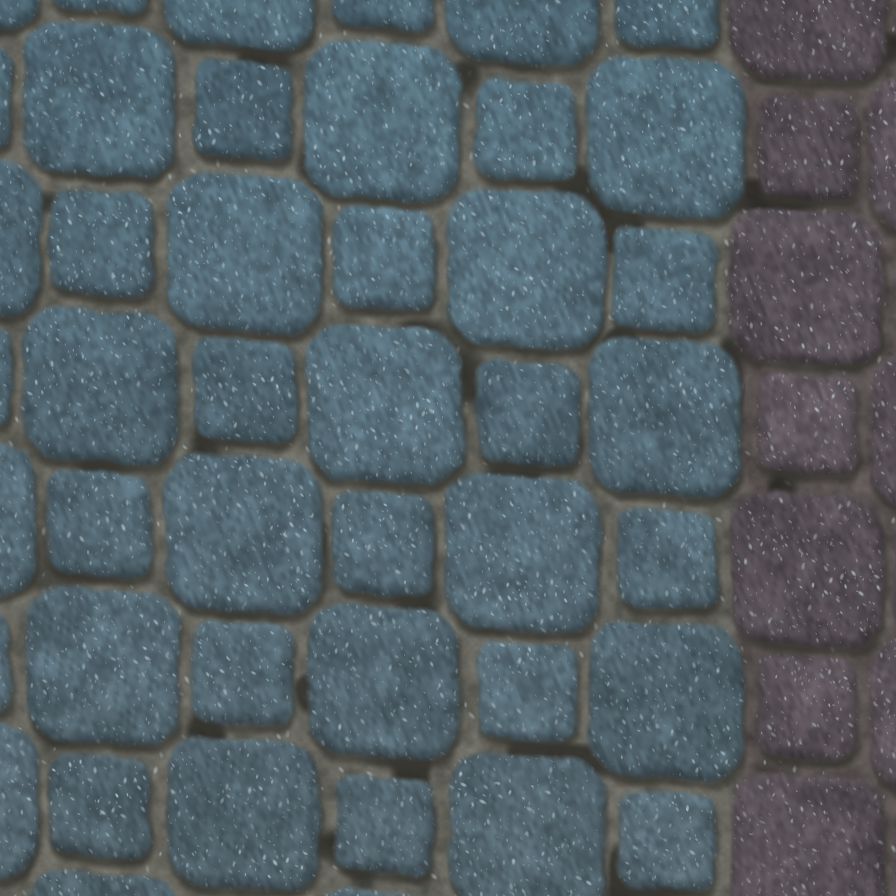
Write a three.js fragment shader that draws this texture.

```glsl
varying vec2 vUv;

const float PITCH = 0.1576;
const vec2 FIRST_STONE = vec2(0.113, 0.887);
const float ROW_SLOPE = 0.062;
const float PURPLE_COLUMN = 4.5;

const vec3 BLUE_TOP = vec3(0.315, 0.415, 0.465);
const vec3 BLUE_BOTTOM = vec3(0.325, 0.395, 0.430);
const vec3 PURPLE = vec3(0.345, 0.315, 0.340);
const vec3 GROUT = vec3(0.405, 0.405, 0.375);
const vec3 GROUT_PURPLE = vec3(0.350, 0.325, 0.320);
const vec3 SHADOW = vec3(0.220, 0.215, 0.190);
const vec3 GLINT = vec3(0.730, 0.790, 0.820);

float hash(vec2 p) {
  return fract(sin(dot(p, vec2(127.1, 311.7))) * 43758.5453);
}

vec2 hash2(vec2 p) {
  return vec2(hash(p), hash(p + 19.7));
}

float noise(vec2 p) {
  vec2 i = floor(p), f = fract(p);
  f = f * f * (3.0 - 2.0 * f);
  return mix(mix(hash(i), hash(i + vec2(1.0, 0.0)), f.x),
             mix(hash(i + vec2(0.0, 1.0)), hash(i + 1.0), f.x), f.y);
}

float fbm(vec2 p) {
  float sum = 0.0, amp = 0.5;
  for (int i = 0; i < 4; i++) {
    sum += amp * noise(p);
    p = p * 2.03 + 7.1;
    amp *= 0.5;
  }
  return sum / 0.9375;
}

vec2 rotate(vec2 p, float angle) {
  float c = cos(angle), s = sin(angle);
  return vec2(c * p.x - s * p.y, s * p.x + c * p.y);
}

float smoothMax(float a, float b, float k) {
  float h = max(k - abs(a - b), 0.0) / k;
  return max(a, b) + 0.25 * h * h * k;
}

// Square with chamfered, softened corners
float stoneDistance(vec2 p, float halfSize, float diagonal) {
  vec2 q = abs(p);
  float box = smoothMax(q.x, q.y, 0.06) - halfSize;
  return smoothMax(box, (q.x + q.y - diagonal) * 0.7071, 0.07);
}

// Nearest stone: distance in x, grid index in yz
vec3 paving(vec2 g) {
  vec3 nearest = vec3(9.0, 0.0, 0.0);
  for (int y = -1; y <= 1; y++) {
    for (int x = -1; x <= 1; x++) {
      vec2 id = floor(g + 0.5) + vec2(float(x), float(y));
      float isSmall = mod(id.x + id.y, 2.0);
      vec2 jitter = (hash2(id + 3.0) - 0.5) * 0.045;
      float grow = (hash(id + 8.0) - 0.5) * 0.025;
      float d = stoneDistance(g - id - jitter, mix(0.545, 0.355, isSmall) + grow,
                              mix(0.935, 0.655, isSmall) + grow);
      if (d < nearest.x) nearest = vec3(d, id);
    }
  }
  return nearest;
}

// Elongated mineral flecks, one candidate per cell
float flecks(vec2 p, float scale, float density) {
  vec2 q = rotate(p, -0.35) * scale;
  vec2 id = floor(q);
  vec2 f = fract(q) - 0.5 - (hash2(id) - 0.5) * 0.4;
  f = rotate(f, (hash(id + 31.0) - 0.5) * 1.6) * vec2(1.9, 1.0);
  float radius = mix(0.22, 0.46, hash(id + 53.0));
  float shown = step(1.0 - density, hash(id + 71.0));
  return shown * mix(0.4, 1.0, hash(id + 5.0)) * (1.0 - smoothstep(radius * 0.2, radius, length(f)));
}

vec3 stoneColor(vec2 g, vec2 id, float height) {
  float purple = step(PURPLE_COLUMN, id.x);
  vec3 color = mix(mix(BLUE_BOTTOM, BLUE_TOP, height), PURPLE, purple);
  color *= 0.94 + 0.13 * hash(id + 41.0);
  color *= 0.82 + 0.36 * fbm(g * 5.0 + id * 3.0);
  float grain = noise(rotate(g, -0.4) * vec2(34.0, 19.0));
  color *= 0.87 + 0.26 * grain;
  float worn = 0.55 + 0.6 * noise(g * 3.0 + 11.0);
  float sparkle = flecks(g, 13.0, 0.36) * 0.7 + flecks(g + 4.3, 20.0, 0.35) * 0.45;
  return mix(color, GLINT, clamp(sparkle * worn, 0.0, 0.85));
}

vec3 groutColor(vec2 g) {
  vec3 color = mix(GROUT, GROUT_PURPLE, smoothstep(4.35, 4.6, g.x));
  color *= 0.70 + 0.55 * fbm(g * 9.0);
  color = mix(color, GLINT, flecks(g + 9.1, 11.0, 0.14) * 0.55);
  return mix(color, SHADOW * 0.6, smoothstep(0.72, 0.88, noise(g * 2.7 + 23.0)) * 0.7);
}

void main() {
  vec2 g = vUv - FIRST_STONE;
  g.y += ROW_SLOPE * g.x;
  g /= PITCH;
  vec2 wobble = vec2(fbm(g * 5.0), fbm(g * 5.0 + 37.0)) - 0.5;
  vec2 edge = g + wobble * 0.06;

  vec3 stone = paving(edge);
  float above = paving(edge + vec2(-0.015, 0.055)).x;
  float cover = 1.0 - smoothstep(-0.03, 0.025, stone.x);

  // Joints, darkened under the stone above them
  float shade = 1.0 - smoothstep(-0.03, 0.035, above);
  vec3 joint = mix(groutColor(g), SHADOW, shade * (0.6 + 0.35 * noise(g * 4.0)));

  // Rounded rims, light on top and dark below
  float rim = smoothstep(-0.11, 0.0, stone.x);
  float facing = clamp((above - stone.x) / 0.055, -1.0, 1.0);
  vec3 face = stoneColor(g, stone.yz, vUv.y) * (1.0 + rim * (0.16 * facing - 0.12));

  gl_FragColor = vec4(mix(joint, face, cover), 1.0);
}
```
